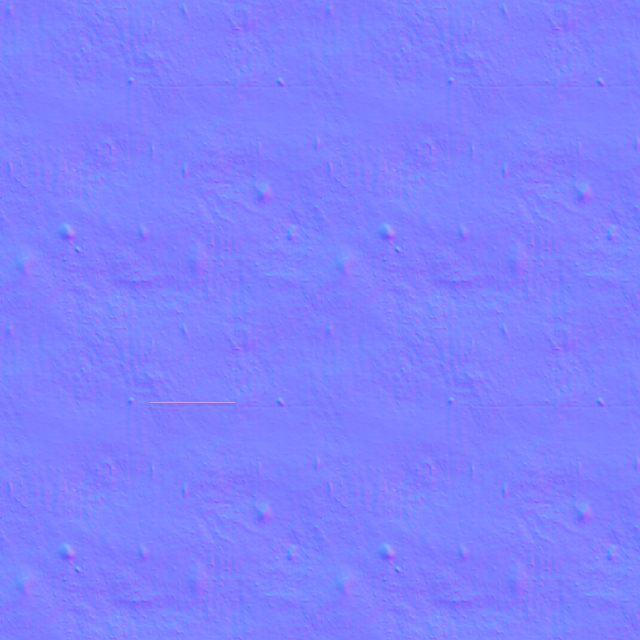
Reproduce this texture map procedurally as a Shadertoy shader.

```glsl
// Tangent-space normal map of hand-trowelled plaster, two repeats each way.
// A wrapping height field (noise, trowel streaks, folds, lumps, nicks, a crack)
// is differentiated and its slope encoded as colour; one lone scratch is added.

const float REPEATS = 2.0;
const float SLOPE_STEP = 0.0022;         // finite difference, in tile units
const float UNDULATION = 0.026;          // slope of the broad waves
const float GRAIN = 0.036;               // slope of each grain octave
const float STREAK = 0.060;              // slope of trowel streaks
const float GRIT = 0.16;                 // slope of sparse specks
const float LUMP_SLOPE = 0.42;
const float NICK_SLOPE = 0.38;
const vec2 NEUTRAL = vec2(0.498, 0.504); // encoded flat slope

const vec3 SCRATCH_LIGHT = vec3(0.78, 0.63, 0.97);
const vec3 SCRATCH_DARK = vec3(0.41, 0.43, 0.88);
const vec3 SCRATCH = vec3(0.235, 0.367, 0.371); // x start, x end, y

// Lumps: centre, then radii
const vec4 LUMPS[11] = vec4[11](
    vec4(0.445, 0.274, 0.013, 0.019), vec4(0.911, 0.272, 0.013, 0.018),
    vec4(0.208, 0.271, 0.018, 0.018), vec4(0.820, 0.396, 0.019, 0.022),
    vec4(0.617, 0.185, 0.021, 0.042), vec4(0.073, 0.170, 0.023, 0.044),
    vec4(0.245, 0.219, 0.009, 0.009), vec4(0.430, 0.128, 0.080, 0.020),
    vec4(0.885, 0.128, 0.085, 0.020), vec4(0.409, 0.745, 0.009, 0.009),
    vec4(0.878, 0.745, 0.009, 0.009));

// Centres of short upright nicks
const vec2 NICKS[9] = vec2[9](
    vec2(0.031, 0.969), vec2(0.578, 0.966), vec2(0.031, 0.472),
    vec2(0.578, 0.466), vec2(0.474, 0.531), vec2(0.344, 0.531),
    vec2(0.810, 0.536), vec2(0.990, 0.553), vec2(0.474, 0.920));

// Unit gradient at a lattice point
vec2 latticeGradient(vec2 cell, vec2 period) {
    uvec2 c = uvec2(mod(cell, period));
    uint h = c.x * 1597u + c.y * 51749u + uint(period.x) * 7919u + 17u;
    h = (h ^ (h >> 15)) * 739391u;
    h = (h ^ (h >> 13)) * 668265u;
    h ^= h >> 16;
    float angle = float(h & 65535u) * 6.28319 / 65536.0;
    return vec2(cos(angle), sin(angle));
}

// Gradient noise that wraps after one tile; period holds whole numbers
float noise(vec2 p, vec2 period) {
    vec2 q = p * period, i = floor(q), f = q - i;
    vec2 w = f * f * f * (f * (f * 6.0 - 15.0) + 10.0);
    vec2 e = vec2(1, 0);
    float a = dot(latticeGradient(i, period), f);
    float b = dot(latticeGradient(i + e.xy, period), f - e.xy);
    float c = dot(latticeGradient(i + e.yx, period), f - e.yx);
    float d = dot(latticeGradient(i + e.xx, period), f - e.xx);
    return mix(mix(a, b, w.x), mix(c, d, w.x), w.y);
}

// Shortest offset on the wrapping tile
vec2 wrapOffset(vec2 p, vec2 centre) {
    return fract(p - centre + 0.5) - 0.5;
}

float band(float y, float centre, float width) {
    float d = (fract(y - centre + 0.5) - 0.5) / width;
    return exp(-d * d);
}

float plasterHeight(vec2 p) {
    float patches = smoothstep(-0.25, 0.35, noise(p, vec2(5, 4)));
    float rough = mix(0.6, 1.15, patches) * (1.0 - 0.5 * band(p.y, 0.65, 0.09));

    // Broad waves, then grain that strengthens towards the fine octaves
    float h = UNDULATION * noise(p, vec2(3, 5)) / 4.0;
    float freq = 7.0, weight = 0.5;
    for (int i = 0; i < 5; i++) {
        h += rough * GRAIN * weight * noise(p, vec2(freq, freq + 1.0)) / freq;
        freq = floor(freq * 1.9);
        weight += 0.17;
    }
    h += rough * GRIT * max(noise(p, vec2(67, 61)) - 0.25, 0.0) / 60.0;

    // Slanted and upright trowel streaks
    vec2 slanted = vec2(2.0 * p.x + p.y, p.y);
    float worked = max(band(p.y, 0.86, 0.16), band(p.y, 0.32, 0.06));
    h += STREAK * worked * patches * noise(slanted, vec2(19, 5)) / 32.0;
    float upright = smoothstep(0.0, 0.4, noise(p, vec2(6, 3)));
    h += STREAK * 1.5 * upright * rough * noise(p, vec2(53, 9)) / 53.0;

    // Wrinkled folds above the lumps
    float fold = noise(p, vec2(6, 9)) / 0.07;
    float broken = smoothstep(-0.1, 0.3, noise(p, vec2(11, 8)));
    h += 0.0010 * broken * band(p.y, 0.33, 0.05) * exp(-fold * fold);

    // Lumps and nicks with ragged outlines; long lumps are shallower
    vec2 ragged = p + 0.010 * vec2(noise(p, vec2(31, 29)), noise(p, vec2(27, 33)));
    for (int i = 0; i < 11; i++) {
        vec2 radii = LUMPS[i].zw;
        vec2 d = wrapOffset(ragged, LUMPS[i].xy) / radii;
        float narrow = min(radii.x, radii.y), wide = max(radii.x, radii.y);
        h += LUMP_SLOPE * narrow * narrow / wide * exp(-dot(d, d));
    }
    for (int i = 0; i < 9; i++) {
        vec2 d = wrapOffset(ragged, NICKS[i]) / vec2(0.006, 0.018);
        h += NICK_SLOPE * 0.006 * exp(-dot(d, d));
    }

    // Hairline crack, fading at both ends
    float crackY = 0.729 + 0.012 * noise(p, vec2(4, 1));
    float span = smoothstep(0.38, 0.45, p.x) * smoothstep(1.0, 0.95, p.x);
    return h - 0.0004 * span * band(p.y, crackY, 0.004);
}

void mainImage(out vec4 fragColor, in vec2 fragCoord) {
    vec2 uv = fragCoord / iResolution.xy;
    vec2 p = fract(uv * REPEATS), e = vec2(SLOPE_STEP, 0);

    // Slope to encoded normal
    vec2 slope = vec2(plasterHeight(fract(p + e.xy)) - plasterHeight(fract(p - e.xy)),
                      plasterHeight(fract(p + e.yx)) - plasterHeight(fract(p - e.yx)));
    vec3 normal = normalize(vec3(-slope / (2.0 * SLOPE_STEP), 1.0));
    vec3 colour = vec3(NEUTRAL, 0.5) + 0.5 * normal;

    // Lone scratch: a light edge over a dark one
    float soft = 0.5 / iResolution.y;
    float along = smoothstep(SCRATCH.x - soft, SCRATCH.x + soft, uv.x)
                * smoothstep(SCRATCH.y + soft, SCRATCH.y - soft, uv.x);
    vec2 away = abs(uv.y - SCRATCH.z + vec2(0.0, 0.0016));
    vec2 edge = along * (1.0 - smoothstep(vec2(0.0002), vec2(0.0006 + soft), away));
    colour = mix(colour, SCRATCH_DARK, 0.5 * edge.y);
    colour = mix(colour, SCRATCH_LIGHT, edge.x);
    fragColor = vec4(clamp(colour, 0.0, 1.0), 1.0);
}
```
